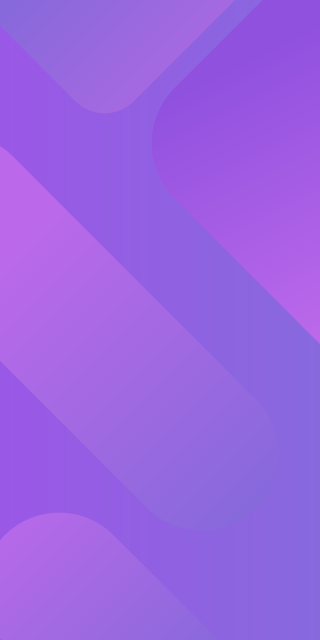
A Shadertoy shader for this background:

```glsl
// Large rounded diagonal bands and corners over a soft violet backdrop.
// Each shape is a signed distance function filled with a linear gradient;
// lengths are in canvas widths, measured from the top left corner.

const vec3 BACK_LEFT  = vec3(0.605, 0.345, 0.903);
const vec3 BACK_RIGHT = vec3(0.530, 0.412, 0.868);
const vec3 PINK       = vec3(0.735, 0.410, 0.918);
const vec3 BLUE       = vec3(0.535, 0.412, 0.860);
const vec3 MAUVE      = vec3(0.645, 0.412, 0.880);
const vec3 DEEP       = vec3(0.565, 0.318, 0.873);

const float BAND_RADIUS = 0.240;
const vec2  BAND_SPAN   = vec2(0.760);
const vec2  MIDDLE_BAND = vec2(-0.130, 0.658);
const vec2  LOWER_BAND  = vec2(0.185, 1.842);

const vec2  TOP_CENTER   = vec2(0.327, 0.225);
const float TOP_RADIUS   = 0.129;
const vec2  RIGHT_CENTER = vec2(0.719, 0.448);
const float RIGHT_RADIUS = 0.245;

// Distance to a capsule that starts at a and extends along span
float capsule(vec2 p, vec2 a, vec2 span, float radius) {
    vec2 q = p - a;
    float t = clamp(dot(q, span) / dot(span, span), 0.0, 1.0);
    return length(q - span * t) - radius;
}

// Distance to an endless right-angled corner, rounded and pointing along tip
float roundedCorner(vec2 p, vec2 center, vec2 tip, float radius) {
    vec2 side = vec2(-tip.y, tip.x);
    vec2 q = p - center;
    q = vec2(dot(q, tip + side), dot(q, tip - side)) * sqrt(0.5);
    return length(max(q, 0.0)) + min(max(q.x, q.y), 0.0) - radius;
}

// Linear gradient between two points
vec3 gradient(vec2 p, vec2 a, vec2 b, vec3 colorA, vec3 colorB) {
    vec2 axis = b - a;
    return mix(colorA, colorB, clamp(dot(p - a, axis) / dot(axis, axis), 0.0, 1.0));
}

// Antialiased fill of a distance field
vec3 paint(vec3 base, vec3 fill, float dist) {
    return mix(base, fill, clamp(0.5 - dist * iResolution.x, 0.0, 1.0));
}

void mainImage(out vec4 fragColor, in vec2 fragCoord) {
    vec2 p = vec2(fragCoord.x, iResolution.y - fragCoord.y) / iResolution.x;

    // Backdrop
    vec3 color = mix(BACK_LEFT, BACK_RIGHT, p.x);

    // Corner hanging from the top
    vec3 fill = gradient(p, vec2(0.04), vec2(0.36), BLUE, MAUVE);
    color = paint(color, fill, roundedCorner(p, TOP_CENTER, vec2(0.0, 1.0), TOP_RADIUS));

    // Corner entering from the right
    fill = gradient(p, vec2(0.52, 0.31), vec2(0.91, 1.09), DEEP, PINK);
    color = paint(color, fill, roundedCorner(p, RIGHT_CENTER, vec2(-1.0, 0.0), RIGHT_RADIUS));

    // Diagonal bands
    fill = gradient(p, vec2(0.39), vec2(1.17), PINK, BLUE);
    color = paint(color, fill, capsule(p, MIDDLE_BAND, BAND_SPAN, BAND_RADIUS));
    fill = gradient(p, vec2(0.78), vec2(1.354), PINK, BLUE);
    color = paint(color, fill, capsule(p, LOWER_BAND, BAND_SPAN, BAND_RADIUS));

    fragColor = vec4(color, 1.0);
}
```
